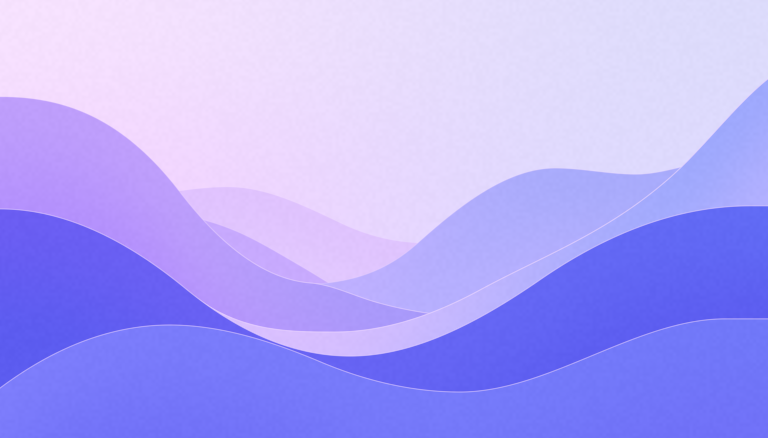
Reproduce this background procedurally as a WebGL 2 fragment shader.

```glsl
#version 300 es
precision highp float;
// Layered violet and blue waves with thin bright rims under a pale lilac sky.

uniform vec2 u_resolution;
out vec4 fragColor;

const float RIM_WIDTH = 0.0027;
const vec3 RIM_COLOR = vec3(0.93, 0.84, 1.0);
const float GRAIN_CELLS = 230.0;
const float GRAIN_STRENGTH = 0.016;

// Sine-free hash of a grid cell, 0 to 1.
float hash(vec2 cell) {
    vec3 q = fract(cell.xyx * 0.1031);
    q += dot(q, q.yzx + 33.33);
    return fract((q.x + q.y) * q.z);
}

// Smooth value noise, 0 to 1.
float noise(vec2 p) {
    vec2 cell = floor(p);
    vec2 f = fract(p);
    f *= f * (3.0 - 2.0 * f);
    float low = mix(hash(cell), hash(cell + vec2(1.0, 0.0)), f.x);
    float high = mix(hash(cell + vec2(0.0, 1.0)), hash(cell + 1.0), f.x);
    return mix(low, high, f.y);
}

// Cubic curve between two knots, each holding (x, height, slope).
float hermite(float x, vec3 a, vec3 b) {
    float span = b.x - a.x;
    float t = clamp((x - a.x) / span, 0.0, 1.0);
    float s = 1.0 - t;
    float rise = t * t * (3.0 - 2.0 * t);
    return mix(a.y, b.y, rise) + span * t * s * (a.z * s - b.z * t);
}

// Smooth crest line through five knots, level beyond its ends.
float crest(float x, vec3 a, vec3 b, vec3 c, vec3 d, vec3 e) {
    if (x < b.x) return hermite(x, a, b);
    if (x < c.x) return hermite(x, b, c);
    if (x < d.x) return hermite(x, c, d);
    return hermite(x, d, e);
}

// Tint that runs across the wave and shifts to a foot colour below its crest.
vec3 waveTint(float across, float depth, vec3 left, vec3 right, vec3 foot) {
    return mix(mix(left, right, across), foot, smoothstep(0.0, 0.32, depth));
}

// Lay a filled wave over the scene, with a soft rim along its crest.
vec3 addWave(vec3 scene, float depth, vec3 tint, float rim) {
    vec2 slope = vec2(dFdx(depth), dFdy(depth));
    float pixel = 1.0 / u_resolution.y;
    float dist = depth / max(length(slope), 1e-6) * pixel;
    float cover = smoothstep(-0.7 * pixel, 0.7 * pixel, dist);
    float line = 1.0 - smoothstep(0.0, max(RIM_WIDTH, pixel), abs(dist));
    return mix(mix(scene, tint, cover), RIM_COLOR, line * rim);
}

// Sky: warm pink on the left, cool lavender on the right.
vec3 sky(vec2 p) {
    vec3 low = mix(vec3(0.95, 0.825, 1.0), vec3(0.87, 0.85, 0.995), smoothstep(0.1, 0.85, p.x));
    vec3 high = mix(vec3(0.965, 0.885, 0.995), vec3(0.865, 0.86, 0.985), smoothstep(0.0, 1.0, p.x));
    return mix(low, high, smoothstep(0.45, 1.0, p.y));
}

void main() {
    vec2 p = gl_FragCoord.xy / u_resolution;
    vec3 color = sky(p);

    // Distant pink hill
    float depth = crest(p.x, vec3(0.234, 0.564, 0.25), vec3(0.297, 0.573, 0.0),
        vec3(0.443, 0.491, -0.84), vec3(0.555, 0.445, 0.0), vec3(0.7, 0.445, 0.0)) - p.y;
    color = addWave(color, depth, waveTint(p.x, depth,
        vec3(0.88, 0.755, 0.995), vec3(0.87, 0.78, 0.995), vec3(0.90, 0.81, 1.0)), 0.15);

    // Small violet shoulder
    depth = crest(p.x, vec3(0.247, 0.505, -0.35), vec3(0.326, 0.457, -0.88),
        vec3(0.391, 0.393, -1.02), vec3(0.443, 0.338, -1.02), vec3(0.52, 0.28, -0.7)) - p.y;
    color = addWave(color, depth, waveTint(p.x, depth,
        vec3(0.77, 0.65, 0.99), vec3(0.80, 0.69, 1.0), vec3(0.82, 0.71, 1.0)), 0.2);

    // Middle periwinkle hill
    depth = crest(p.x, vec3(0.391, 0.349, 0.09), vec3(0.544, 0.445, 1.58),
        vec3(0.723, 0.616, 0.0), vec3(0.828, 0.602, 0.0), vec3(0.898, 0.623, 0.4)) - p.y;
    color = addWave(color, depth, waveTint(smoothstep(0.4, 0.75, p.x), depth,
        vec3(0.75, 0.69, 1.0), vec3(0.66, 0.67, 0.985), vec3(0.72, 0.69, 1.0)), 0.25);

    // Tall violet wave on the left
    depth = crest(p.x, vec3(0.0, 0.779, 0.0), vec3(0.234, 0.562, -2.28),
        vec3(0.404, 0.354, -0.14), vec3(0.488, 0.311, -0.51), vec3(0.586, 0.279, -0.17)) - p.y;
    color = addWave(color, depth, waveTint(smoothstep(0.15, 0.55, p.x), depth,
        vec3(0.745, 0.62, 0.985), vec3(0.66, 0.60, 0.98), vec3(0.70, 0.56, 0.99)),
        mix(0.25, 0.5, smoothstep(0.2, 0.32, p.x)));

    // Pale sweep rising to the right
    depth = crest(p.x, vec3(0.254, 0.322, -1.31), vec3(0.436, 0.242, 0.0),
        vec3(0.625, 0.338, 0.95), vec3(0.872, 0.594, 1.54), vec3(1.0, 0.82, 1.4)) - p.y;
    color = addWave(color, depth, waveTint(smoothstep(0.35, 0.95, p.x), depth,
        vec3(0.85, 0.75, 1.0), vec3(0.62, 0.66, 0.99), vec3(0.70, 0.69, 1.0)), 0.6);

    // Deep indigo wave
    depth = crest(p.x, vec3(0.0, 0.523, 0.0), vec3(0.241, 0.342, -1.44),
        vec3(0.456, 0.187, 0.0), vec3(0.703, 0.361, 1.21), vec3(0.977, 0.53, 0.0)) - p.y;
    color = addWave(color, depth, waveTint(p.x, depth,
        vec3(0.42, 0.365, 0.95), vec3(0.38, 0.42, 0.96), vec3(0.36, 0.36, 0.94)), 0.5);

    // Front blue wave
    depth = crest(p.x, vec3(0.0, 0.114, 1.31), vec3(0.221, 0.258, 0.0),
        vec3(0.417, 0.174, -0.74), vec3(0.599, 0.105, 0.0), vec3(0.944, 0.272, 0.0)) - p.y;
    color = addWave(color, depth, waveTint(p.x, depth,
        vec3(0.49, 0.49, 0.985), vec3(0.44, 0.47, 0.975), vec3(0.44, 0.44, 0.97)), 0.5);

    // Faint paper grain
    vec2 grainPos = p * GRAIN_CELLS * vec2(1.0, 0.57);
    color += (noise(grainPos) - 0.5) * GRAIN_STRENGTH;
    fragColor = vec4(color, 1.0);
}
```
